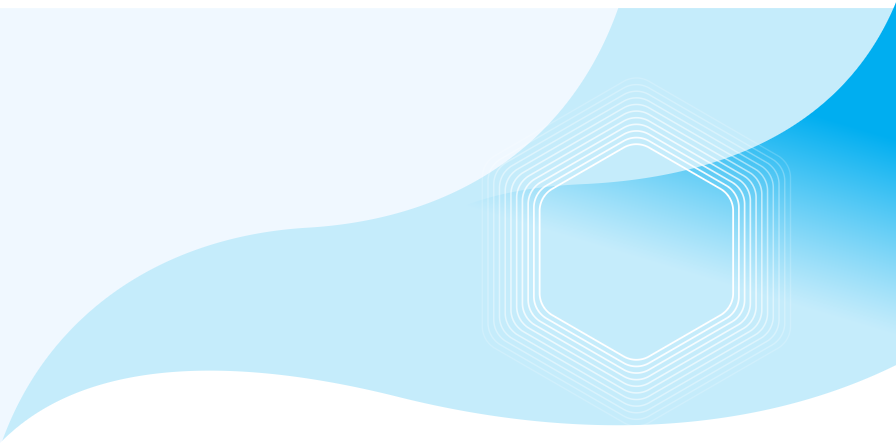
Give the GLSL for this background, as a Shadertoy shader.

```glsl
// Layered pale blue waves with a glowing blue corner and nested rounded hexagon outlines.

const vec3 WHITE = vec3(1.0);
const vec3 PALE = vec3(0.941, 0.973, 1.0);
const vec3 LIGHT_BLUE = vec3(0.773, 0.925, 0.984);
const vec3 DEEP_BLUE = vec3(0.0, 0.682, 0.941);

const int RING_COUNT = 11;
const vec2 RING_CENTER = vec2(1.4205, 0.4375);
const float RING_APOTHEM = 0.216;
const float RING_SPACING = 0.0128;
const float CORNER_RADIUS = 0.057;
const float STRIP_BOTTOM = 0.982;

// Antialiased coverage of the side where dist is positive
float coverage(float dist, float pixel) {
    return clamp(dist / pixel + 0.5, 0.0, 1.0);
}

vec2 bezier(vec2 a, vec2 b, vec2 c, vec2 d, float t) {
    float s = 1.0 - t;
    return s * s * s * a + 3.0 * s * t * (s * b + t * c) + t * t * t * d;
}

// Approximate signed height above a cubic whose x grows with t
float aboveCubic(vec2 p, vec2 a, vec2 b, vec2 c, vec2 d) {
    float low = 0.0, high = 1.0;
    for (int i = 0; i < 16; i++) {
        float middle = 0.5 * (low + high);
        if (bezier(a, b, c, d, middle).x < p.x) low = middle;
        else high = middle;
    }
    float t = 0.5 * (low + high), s = 1.0 - t;
    vec2 tangent = normalize(s * s * (b - a) + 2.0 * s * t * (c - b) + t * t * (d - c));
    return dot(p - bezier(a, b, c, d, t), vec2(-tangent.y, tangent.x));
}

// Two cubics joined at the point d
float aboveWave(vec2 p, vec2 a, vec2 b, vec2 c, vec2 d, vec2 e, vec2 f, vec2 g) {
    return p.x < d.x ? aboveCubic(p, a, b, c, d) : aboveCubic(p, d, e, f, g);
}

// Pointy-top hexagon with rounded corners
float roundedHexagon(vec2 p, float apothem, float radius) {
    const vec2 fold = vec2(-0.866025, 0.5);
    float inner = apothem - radius;
    p = abs(p.yx);
    p -= 2.0 * min(dot(fold, p), 0.0) * fold;
    p -= vec2(clamp(p.x, -0.57735 * inner, 0.57735 * inner), inner);
    return length(p) * sign(p.y) - radius;
}

// Combined opacity of the outlines, fading outward
float hexagonRings(vec2 p, float pixel) {
    float clear = 1.0;
    for (int i = 0; i < RING_COUNT; i++) {
        float outward = float(i) / float(RING_COUNT - 1);
        float apothem = RING_APOTHEM + float(i) * RING_SPACING;
        float dist = abs(roundedHexagon(p, apothem, CORNER_RADIUS));
        float halfWidth = mix(0.0020, 0.0015, outward);
        clear *= 1.0 - coverage(halfWidth - dist, pixel) * mix(1.0, 0.18, outward);
    }
    return 1.0 - clear;
}

void mainImage(out vec4 fragColor, in vec2 fragCoord) {
    vec2 p = fragCoord / iResolution.y;
    float pixel = 1.0 / iResolution.y;

    float paleEdge = aboveWave(p,
        vec2(0.005, 0.016), vec2(0.109, 0.302), vec2(0.365, 0.474),
        vec2(0.690, 0.492),
        vec2(1.029, 0.513), vec2(1.276, 0.688), vec2(1.380, 0.982));
    float glowEdge = aboveWave(p,
        vec2(0.885, 0.466), vec2(1.016, 0.544), vec2(1.120, 0.581),
        vec2(1.302, 0.589),
        vec2(1.628, 0.604), vec2(1.888, 0.724), vec2(2.0, 0.995));
    float floorEdge = aboveWave(p,
        vec2(0.005, 0.016), vec2(0.208, 0.219), vec2(0.573, 0.193),
        vec2(0.885, 0.115),
        vec2(1.302, 0.010), vec2(1.693, 0.034), vec2(2.0, 0.185));

    // Pale upper field and the white strip along the top
    vec3 color = mix(LIGHT_BLUE, PALE, coverage(paleEdge, pixel));
    color = mix(color, WHITE, coverage(p.y - STRIP_BOTTOM, pixel));

    // Blue glow fading down and to the left
    float fade = (1.0 - p.y) - 0.3 * (p.x - 2.0);
    float glow = pow(clamp((0.75 - fade) / 0.438, 0.0, 1.0), 1.12);
    color = mix(color, DEEP_BLUE, glow * coverage(-glowEdge, pixel));

    // White floor, then the outlines
    color = mix(color, WHITE, coverage(-floorEdge, pixel));
    color = mix(color, WHITE, hexagonRings(p - RING_CENTER, pixel));

    fragColor = vec4(color, 1.0);
}
```
